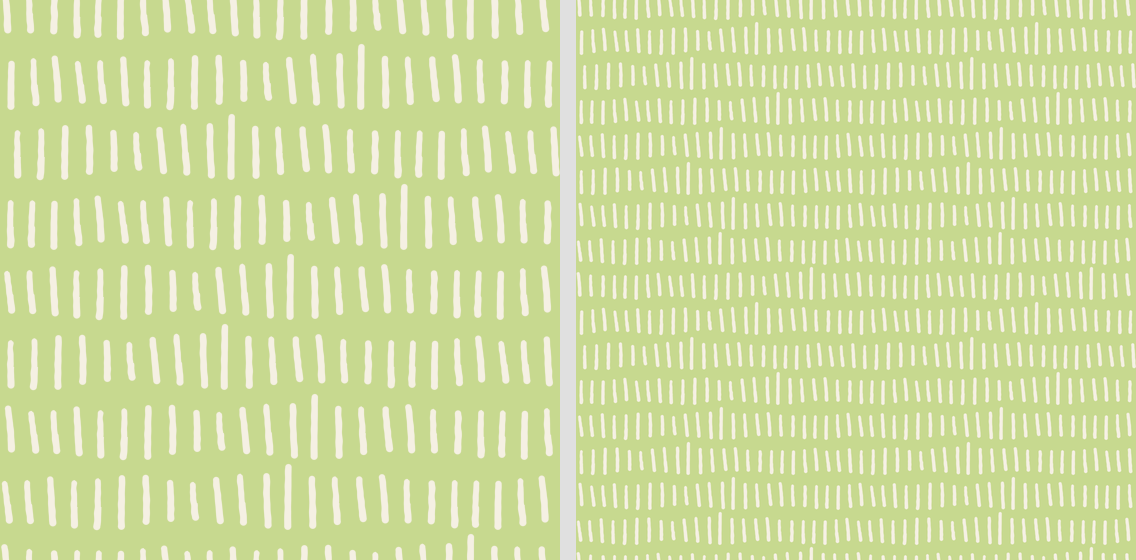
Left: one tile. Right: repeated 2 by 2.
A WebGL 2 fragment shader for this pattern:

```glsl
#version 300 es
precision highp float;
// Eight rows of hand-painted cream dashes on leaf green; every row is one 24-dash cycle, slid sideways.

uniform vec2 u_resolution;
out vec4 outColor;

float hash(float n) {
    return fract(sin(n * 127.1 + 3.7) * 4375.85);
}

// 1D gradient noise, about -0.5 to 0.5
float gradientNoise(float x, float seed) {
    float i = floor(x), f = x - i;
    float a = (hash(i + seed) * 2.0 - 1.0) * f;
    float b = (hash(i + 1.0 + seed) * 2.0 - 1.0) * (f - 1.0);
    return mix(a, b, f * f * f * (f * (f * 6.0 - 15.0) + 10.0));
}

// Signed distance to dash k; p is in units of the dash spacing
float dashDistance(vec2 p, float k) {
    // Ends: the first dash of the cycle is the tallest
    float top = k < 0.5 ? 1.29 : 0.7 + 0.42 * (hash(k) - 0.5);
    float bottom = -1.07 - 0.15 * cos(k * 0.7854) + 0.14 * (hash(k + 31.0) - 0.5);
    float t = clamp((p.y - bottom) / (top - bottom), 0.0, 1.0);

    // Axis: uneven spacing, lean, bow and a slight tremble
    float offset = 0.03 + 0.14 * cos(0.3 * (k - 5.0)) + 0.08 * (hash(k + 57.0) - 0.5);
    float lean = -0.05 - 0.1 * cos(0.68 * (k - 3.0)) + 0.08 * (hash(k + 83.0) - 0.5);
    float bow = 0.22 * (hash(k + 109.0) - 0.5);
    float axis = offset + lean * (t - 0.5) + bow * t * (1.0 - t);
    axis += 0.04 * gradientNoise(t * 4.0, k * 11.0 + 200.0);

    // Width: fuller at the foot, with a small nick on the right of some dashes
    vec2 q = vec2(p.x - axis, p.y - mix(bottom, top, t));
    float radius = mix(0.152, 0.136, t) + 0.03 * gradientNoise(t * 5.0, k * 13.0 + 600.0);
    float nick = step(0.55, hash(k + 151.0)) * smoothstep(0.0, 0.06, q.x);
    radius -= 0.025 * nick * smoothstep(0.42, 0.45, t);
    return length(q) - radius;
}

void main() {
    vec2 uv = gl_FragCoord.xy / u_resolution;

    // Row cell, and where its tallest dash stands, counted in dashes from the left
    float v = uv.y * 8.0 - 0.396;
    int row = int(mod(floor(v), 8.0));
    float slide[8] = float[8](12.31, 13.44, 9.59, 12.41, 17.28, 9.88, 15.44, 20.13);
    vec2 p = vec2(uv.x * 24.0 - slide[row], (fract(v) - 0.5) * 3.0);

    // Nearest dash, wrapping around the cycle
    float nearest = floor(p.x + 0.5);
    float d = 1e3;
    for (float n = -1.0; n <= 1.0; n++) {
        float id = nearest + n;
        d = min(d, dashDistance(p - vec2(id, 0.0), mod(id, 24.0)));
    }

    float pixel = 24.0 / min(u_resolution.x, u_resolution.y);
    float paint = 1.0 - smoothstep(-0.75 * pixel, 0.75 * pixel, d);
    vec3 green = vec3(0.78, 0.85, 0.56);
    vec3 cream = vec3(0.96, 0.94, 0.89);
    outColor = vec4(mix(green, cream, paint), 1.0);
}
```
